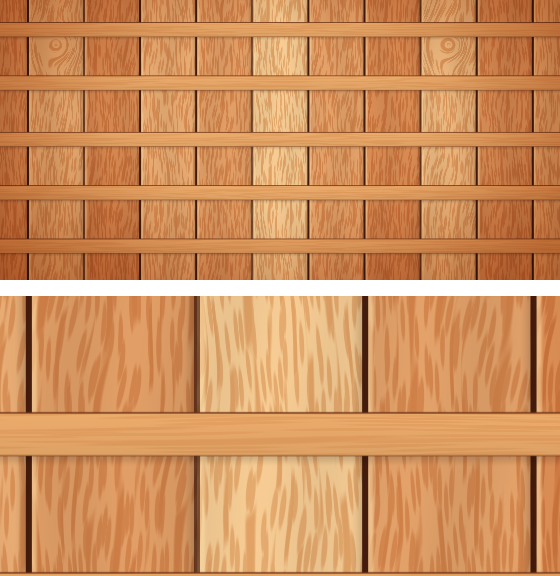
Top: the whole. Bottom: its middle third, enlarged.
This texture is drawn by a Shadertoy shader. Its source:

```glsl
// Vertical wooden planks crossed by five horizontal rails, with warm darkened borders.

// Layout, in units of the canvas height
const float PLANK_WIDTH = 0.2003;
const float FIRST_GAP = 0.1;
const float RAIL_COUNT = 5.0;
const float FIRST_RAIL = 0.121;
const float RAIL_STEP = 0.1905;
const float UPPER_RAIL_SHIFT = 0.011;   // the rails above the middle sit a little higher
const float RAIL_HALF = 0.0255;
const float EDGE_LINE = 0.0016;

// Gap profile, in units of the plank width
const float GAP_HALF = 0.018;
const float GLINT_WIDTH = 0.035;

// Colours
const vec3 DARK_WOOD = vec3(0.80, 0.50, 0.29);
const vec3 LIGHT_WOOD = vec3(0.93, 0.78, 0.57);
const vec3 RAIL_WOOD = vec3(0.88, 0.64, 0.40);
const vec3 GAP_COLOR = vec3(0.23, 0.08, 0.03);
const vec3 LINE_COLOR = vec3(0.42, 0.21, 0.09);
const vec3 GLINT_COLOR = vec3(0.97, 0.84, 0.63);
const vec3 GRAIN_TINT = vec3(0.90, 0.76, 0.63);
const vec3 BORDER_TINT = vec3(0.80, 0.60, 0.44);

// Lightness of each plank, left to right
const float PLANK_TONE[11] = float[11](
    0.25, 0.68, 0.12, 0.52, 0.34, 0.95, 0.38, 0.10, 0.78, 0.26, 0.58);

vec2 hash2(vec2 p) {
    vec3 q = fract(p.xyx * vec3(0.1031, 0.1030, 0.0973));
    q += dot(q, q.yzx + 33.33);
    return fract((q.xx + q.yz) * q.zy);
}

// Distance to the nearest scattered point
float cellular(vec2 p) {
    vec2 cell = floor(p);
    float nearest = 4.0;
    for (int j = -1; j <= 1; j++)
        for (int i = -1; i <= 1; i++) {
            vec2 c = cell + vec2(i, j);
            vec2 d = c + hash2(c) - p;
            nearest = min(nearest, dot(d, d));
        }
    return sqrt(nearest);
}

// Grain coverage; s.x runs across the wood (0 to 1), s.y along it
float grain(vec2 s, float seed, float whorl) {
    float lean = (hash2(vec2(seed, 3.0)).x - 0.3) * 0.55;
    float across = s.x - lean * s.y
        + 0.035 * sin(s.y * 11.0 + seed * 2.1 + s.x * 3.0)
        + 0.012 * sin(s.y * 31.0 + seed * 4.7 + s.x * 9.0);

    // Rings bend the fibres around a knot
    vec2 k = vec2((s.x - 0.5) * 0.6, (s.y - 0.84) * 3.2);
    float knot = whorl * exp(-dot(k, k) * 14.0);
    across = mix(across, length(k) * 1.4, knot);

    // Long fibres, broken into uneven lengths
    float fibre = sin(across * 62.0 + 2.2 * sin(across * 13.0 + seed) + seed);
    float breaks = sin(s.y * 19.0 + across * 23.0 + seed * 5.0)
                 + sin(s.y * 43.0 - across * 37.0 + seed);
    float strokes = smoothstep(0.25, 0.85, fibre) * smoothstep(-0.7, 0.5, breaks + knot);

    // Short pores
    vec2 pore = vec2(across * 23.0 + seed * 17.0, s.y * 13.0);
    float dashes = smoothstep(0.42, 0.24, cellular(pore));
    return max(strokes * 0.85, dashes * 0.7);
}

vec3 planks(vec2 p, float px) {
    float u = (p.x - FIRST_GAP) / PLANK_WIDTH;
    float id = floor(u) + 1.0;
    float x = fract(u);
    float tone = PLANK_TONE[int(mod(id, 11.0))];
    float whorl = mod(id, 7.0) == 1.0 ? 1.0 : 0.0;

    vec3 col = mix(DARK_WOOD, LIGHT_WOOD, tone);
    col *= 1.0 + 0.025 * sin(x * 9.0 + id * 2.0 + sin(p.y * 8.0 + id));
    col = mix(col, col * GRAIN_TINT, grain(vec2(x, p.y), id, whorl));

    // Gap, shaded on its left and lit on its right
    float gapId = floor(u + 0.5);
    float e = u - gapId;
    float w = px / PLANK_WIDTH;
    float depth = mod(gapId, 3.0) == 1.0 ? 0.65 : 0.95;
    col *= 1.0 - 0.16 * smoothstep(-0.09, 0.0, e) * step(e, 0.0);
    float glint = smoothstep(0.0, GAP_HALF, e) * (1.0 - smoothstep(GLINT_WIDTH, GLINT_WIDTH + 0.02 + w, e));
    col = mix(col, GLINT_COLOR, 0.55 * glint);
    return mix(col, GAP_COLOR, depth * (1.0 - smoothstep(GAP_HALF - 0.5 * w, GAP_HALF + 0.5 * w, abs(e))));
}

vec3 addRails(vec3 col, vec2 p, float px) {
    for (float i = 0.0; i < RAIL_COUNT; i++) {
        float y = p.y - FIRST_RAIL - RAIL_STEP * i - UPPER_RAIL_SHIFT * step(3.0, i);
        float d = abs(y) - RAIL_HALF;
        col *= 1.0 - 0.14 * smoothstep(-RAIL_HALF - 0.014, -RAIL_HALF, y) * step(y, 0.0);

        // Lengthwise grain and a slight rounding of the face
        float fibres = grain(vec2(y * 9.0 + 0.5, p.x * 0.3 + i), i + 20.0, 0.0);
        vec3 face = RAIL_WOOD * (1.0 + 0.03 * y / RAIL_HALF);
        face = mix(face, face * GRAIN_TINT, 0.35 * fibres);
        col = mix(col, face, 1.0 - smoothstep(-0.5 * px, 0.5 * px, d));

        float line = 1.0 - smoothstep(0.0, EDGE_LINE + 0.5 * px, abs(d));
        col = mix(col, LINE_COLOR, line * (y > 0.0 ? 0.8 : 0.4));
    }
    return col;
}

void mainImage(out vec4 fragColor, in vec2 fragCoord) {
    float px = 1.0 / iResolution.y;
    vec2 p = fragCoord * px;
    vec3 col = addRails(planks(p, px), p, px);

    // Borders darken towards red, most of all at the bottom
    vec2 c = vec2(p.x - 0.5 * iResolution.x * px, (p.y - 0.57) * 1.6);
    col *= mix(vec3(1.02), BORDER_TINT, smoothstep(0.4, 1.45, length(c)));
    fragColor = vec4(col, 1.0);
}
```
